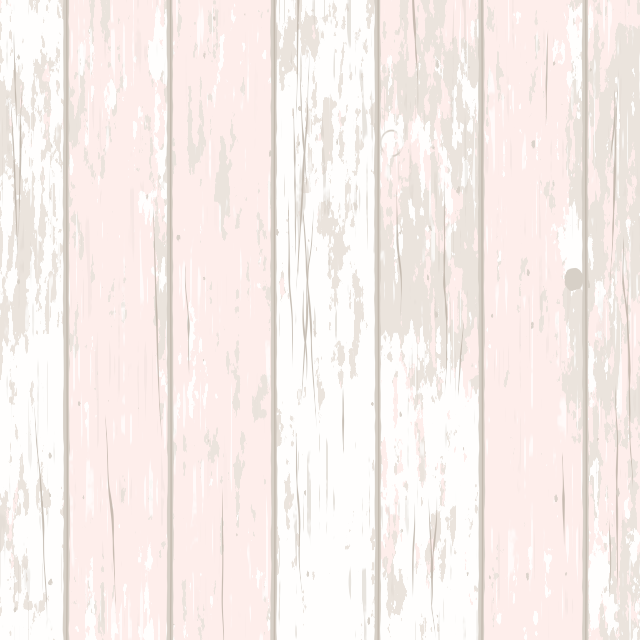
Reproduce this texture procedurally as a WebGL 2 fragment shader.

```glsl
#version 300 es
precision highp float;

uniform vec2 u_resolution;
out vec4 outColor;

const vec3 PINK = vec3(0.996, 0.933, 0.922);
const vec3 WHITE = vec3(1.0, 0.998, 0.994);
const vec3 BARE_WOOD = vec3(0.922, 0.894, 0.868);
const vec3 GROOVE = vec3(0.845, 0.815, 0.78);
const vec3 DARK_LINE = vec3(0.745, 0.705, 0.66);

const float PITCH = 0.1622;
const float FIRST_GROOVE = 0.1035;

// Per plank: pink cover, white cover, crack amount, extra white towards the bottom
const vec4 PLANKS[7] = vec4[7](
    vec4(0.12, 0.55, 0.50, 0.15), vec4(0.90, 0.10, 0.30, 0.05),
    vec4(0.82, 0.08, 0.08, 0.05), vec4(0.05, 0.70, 0.95, 0.15),
    vec4(0.38, 0.38, 0.60, 0.70), vec4(0.84, 0.10, 0.30, 0.10),
    vec4(0.45, 0.34, 0.30, 0.10));

float hash(vec2 p) {
    vec3 q = fract(vec3(p.xyx) * 0.1031);
    q += dot(q, q.yzx + 33.33);
    return fract((q.x + q.y) * q.z);
}

float noise(vec2 p) {
    vec2 i = floor(p), f = fract(p);
    f = f * f * (3.0 - 2.0 * f);
    return mix(mix(hash(i), hash(i + vec2(1, 0)), f.x),
               mix(hash(i + vec2(0, 1)), hash(i + vec2(1, 1)), f.x), f.y);
}

float fbm(vec2 p) {
    float sum = 0.0, amp = 0.533;
    for (int i = 0; i < 4; i++) {
        sum += amp * noise(p);
        p = p * 2.03 + 17.0;
        amp *= 0.5;
    }
    return sum;
}

// Broad patches, vertical streaks and speckle mixed into one wear field
float wear(vec2 p, float seed) {
    return 0.45 * fbm(p * vec2(15.0, 6.0) + seed)
         + 0.28 * noise(p * vec2(120.0, 18.0) + seed)
         + 0.27 * fbm(p * vec2(190.0, 75.0) + seed);
}

float paint(float field, float cover) {
    return smoothstep(-0.014, 0.014, 0.5 + 0.4 * (cover - 0.5) - field);
}

float stroke(float dist, float halfWidth, float px) {
    return smoothstep(px, -px, abs(dist) - halfWidth);
}

// Long tapered splits that drift slightly from the vertical
float cracks(vec2 p, float id, float amount, float px) {
    float mask = 0.0;
    for (int i = 0; i < 10; i++) {
        vec2 key = vec2(float(i) * 3.7 + 1.0, id * 11.3 + 5.0);
        float reach = mix(0.04, 0.2, hash(key + 2.0));
        float dy = p.y - hash(key + 7.0);
        float x = PITCH * mix(0.1, 0.9, hash(key));
        x += dy * (hash(key + 4.0) - 0.5) * 0.13;
        x += 0.005 * (noise(vec2(p.y * 16.0, key.x)) - 0.5);
        float taper = 1.0 - abs(dy) / reach;
        float width = 0.0016 * taper * (0.4 + noise(vec2(p.y * 45.0, key.x + id)));
        float shown = step(hash(key + 9.0), amount) * smoothstep(0.0, 0.15, taper);
        mask = max(mask, shown * stroke(p.x - x, width, px));
    }
    return mask;
}

// Small ragged chips, at most one per cell
float chips(vec2 p, float px) {
    vec2 grid = p * vec2(20.0, 15.0), cell = floor(grid);
    vec2 centre = 0.3 + 0.4 * vec2(hash(cell + 3.0), hash(cell + 8.0));
    vec2 d = (fract(grid) - centre) / vec2(20.0, 15.0);
    float size = 0.003 + 0.005 * hash(cell + 21.0);
    float edge = length(d * vec2(1.7, 0.8)) + 0.012 * (fbm(p * vec2(160.0, 100.0)) - 0.4);
    return step(hash(cell), 0.26) * smoothstep(px, -px, edge - size * 0.6);
}

float ellipse(vec2 p, vec2 centre, vec2 radius) {
    return (length((p - centre) / radius) - 1.0) * min(radius.x, radius.y);
}

void main() {
    vec2 p = gl_FragCoord.xy / u_resolution;
    float px = 0.7 / u_resolution.y;

    // Plank number and position across it
    float bend = 0.0016 * (noise(vec2(p.y * 7.0, 3.0)) - 0.5);
    float across = (p.x + bend - FIRST_GROOVE) / PITCH + 1.0;
    float id = clamp(floor(across), 0.0, 6.0);
    float u = across - id;
    vec4 plank = PLANKS[int(id)];
    float seed = id * 23.7;

    // Pink thins out along the right edge of the strongly painted planks
    float edgeWear = smoothstep(0.7, 0.95, u) * step(0.5, mod(id, 2.0)) * smoothstep(0.1, 0.5, p.y);
    float pinkCover = plank.x - 0.55 * edgeWear;
    float whiteCover = plank.y + plank.w * (0.5 - p.y) + 0.25 * edgeWear;
    vec3 color = mix(BARE_WOOD, PINK, paint(wear(p, seed + 4.0), pinkCover));
    color = mix(color, WHITE, paint(wear(p, seed + 61.0), whiteCover));

    // Fine grain, pale and dark
    float grain = noise(p * vec2(270.0, 10.0) + seed);
    float broken = smoothstep(0.42, 0.58, fbm(p * vec2(40.0, 22.0) + seed));
    color = mix(color, WHITE, 0.75 * broken * smoothstep(0.24, 0.17, grain));
    color = mix(color, GROOVE, 0.6 * broken * plank.z * smoothstep(0.78, 0.86, grain));

    // Splits, chips and knots
    vec2 local = vec2(u * PITCH, p.y);
    color = mix(color, DARK_LINE, 0.85 * cracks(local, id, plank.z, px));
    color = mix(color, GROOVE, 0.9 * chips(p, px));
    float knot = ellipse(p, vec2(0.897, 0.563), vec2(0.015, 0.017));
    color = mix(color, GROOVE, smoothstep(px, -px, knot + 0.006 * (fbm(p * 90.0) - 0.5)));
    float ring = ellipse(p, vec2(0.612, 0.776), vec2(0.017, 0.02));
    color = mix(color, GROOVE, stroke(ring, 0.0012, px) * broken);

    // Grooves between planks with a darker line inside
    float gap = (across - round(across)) * PITCH;
    float ragged = 0.0014 * (noise(vec2(p.y * 60.0, id)) - 0.5);
    color = mix(color, GROOVE, stroke(gap, 0.0046 + ragged, px));
    color = mix(color, DARK_LINE, 0.75 * stroke(gap - 0.0012, 0.0011, px));
    outColor = vec4(color, 1.0);
}
```
